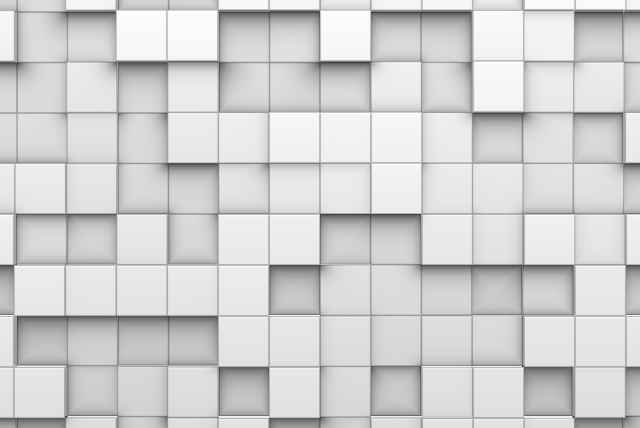
Give the GLSL for this background, as a WebGL 1 fragment shader.

```glsl
precision highp float;
// Wall of square white blocks pushed out to random depths, lit from above.

uniform vec2 u_resolution;

const float ROWS = 8.48;            // blocks down the canvas; 12.7 across at 3:2
const float PERSPECTIVE = 0.011;    // growth of a fully raised block
const vec3 LOW_FACE = vec3(0.845);
const vec3 HIGH_FACE = vec3(0.935);
const vec3 LIT_WALL = vec3(0.98);
const vec3 DARK_WALL = vec3(0.46);
const float LIGHT_FALLOFF = 0.055;  // brightness change from middle to top
const float SEAM_WIDTH = 0.028;
const float SEAM_DARKNESS = 0.32;
const float SHADOW_REACH = 0.26;    // thrown downwards, in blocks
const float SHADOW_DARKNESS = 0.52;
const float CONTACT_REACH = 0.10;   // soft darkening beside taller blocks
const float CONTACT_DARKNESS = 0.30;
const int SAMPLES = 2;              // per axis, smooths the edges

float hash(vec2 id) {
  return fract(sin(dot(id, vec2(127.1, 311.7))) * 43758.5453);
}

float blockHeight(vec2 id) {
  return smoothstep(0.05, 0.95, hash(id + 17.0));
}

// Position relative to the block centre, with perspective removed.
vec2 blockSpace(vec2 p, vec2 id, float height) {
  return p / (1.0 + PERSPECTIVE * height) - id - 0.5;
}

// Light left at q on a block after its taller neighbours have shaded it.
float lightLeft(vec2 q, vec2 id, float height) {
  float shadow = 0.0;
  float contact = 0.0;
  for (int j = -1; j <= 1; j++) {
    for (int i = -1; i <= 1; i++) {
      vec2 cell = vec2(float(i), float(j));
      float rise = max(blockHeight(id + cell) - height, 0.0);
      float gap = length(max(abs(q - cell) - 0.5, 0.0));
      float strength = smoothstep(0.0, 0.6, rise);
      contact = max(contact, strength * exp(-gap / CONTACT_REACH));
      if (j == 1) {
        float reach = 0.03 + SHADOW_REACH * rise;
        shadow = max(shadow, strength * exp(-gap / reach));
      }
    }
  }
  return (1.0 - SHADOW_DARKNESS * shadow) * (1.0 - CONTACT_DARKNESS * contact);
}

vec3 faceColor(vec2 q, vec2 id, float height) {
  vec3 color = mix(LOW_FACE, HIGH_FACE, height) + 0.015 * q.y;
  color *= lightLeft(q, id, height);

  // Dark seam all round, with a lit bevel on the top edge of raised blocks.
  float edge = 0.5 - max(abs(q.x), abs(q.y));
  color *= 1.0 - SEAM_DARKNESS * (1.0 - smoothstep(0.0, SEAM_WIDTH, edge));
  float bevel = 1.0 - smoothstep(0.0, SEAM_WIDTH, abs(0.5 - SEAM_WIDTH - q.y));
  return color + 0.06 * height * bevel;
}

// Sides seen where a raised block leans away from the canvas centre.
vec3 wallColor(vec2 p, vec2 id) {
  vec2 q = blockSpace(p, id, blockHeight(id));
  if (abs(q.x) > abs(q.y)) return mix(DARK_WALL, LIT_WALL, 0.35);
  return q.y > 0.0 ? LIT_WALL : DARK_WALL;
}

vec3 wallOfBlocks(vec2 p) {
  vec2 home = floor(p);
  vec2 topId = home;
  float topHeight = -1.0;

  // Find the tallest block whose face covers this point.
  for (int j = -1; j <= 1; j++) {
    for (int i = -1; i <= 1; i++) {
      vec2 id = home + vec2(float(i), float(j));
      float height = blockHeight(id);
      vec2 q = abs(blockSpace(p, id, height));
      if (max(q.x, q.y) <= 0.5 && height > topHeight) {
        topHeight = height;
        topId = id;
      }
    }
  }
  if (topHeight < 0.0) return wallColor(p, home);
  return faceColor(blockSpace(p, topId, topHeight), topId, topHeight);
}

void main() {
  vec3 color = vec3(0.0);
  for (int j = 0; j < SAMPLES; j++) {
    for (int i = 0; i < SAMPLES; i++) {
      vec2 jitter = (vec2(float(i), float(j)) + 0.5) / float(SAMPLES) - 0.5;
      vec2 p = gl_FragCoord.xy + jitter - 0.5 * u_resolution;
      color += wallOfBlocks(p * ROWS / u_resolution.y);
    }
  }
  color /= float(SAMPLES * SAMPLES);

  // Broad light that fades towards the bottom.
  float level = 2.0 * gl_FragCoord.y / u_resolution.y - 1.0;
  gl_FragColor = vec4(color * (1.0 + LIGHT_FALLOFF * level), 1.0);
}
```
